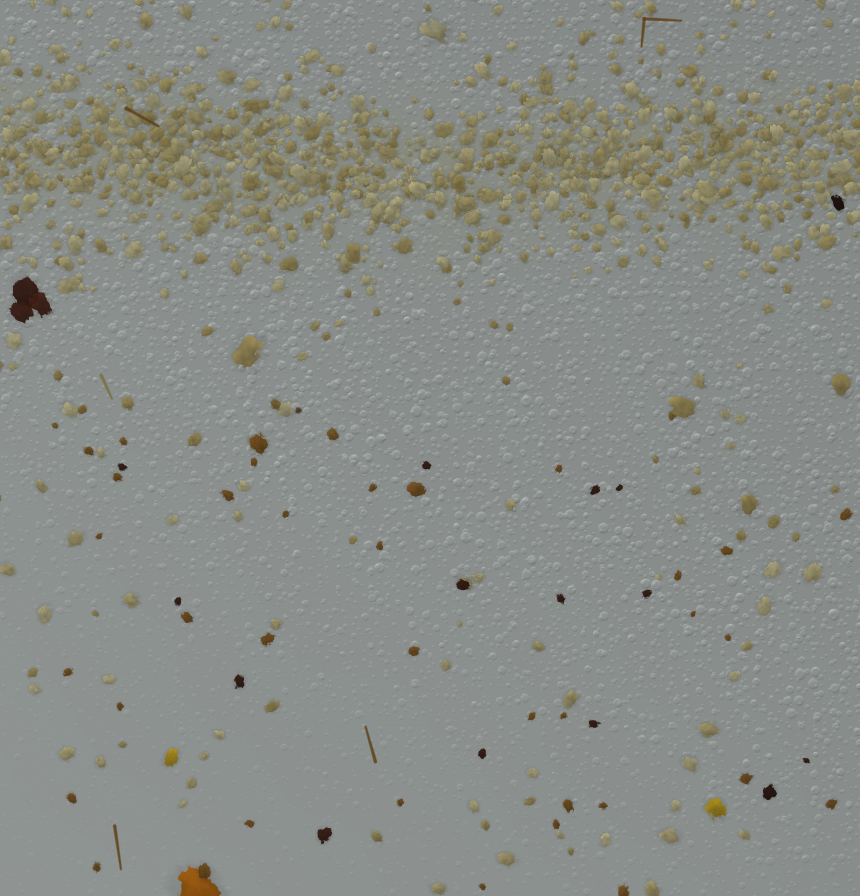
Reproduce this texture procedurally as a Shadertoy shader.

```glsl
// Beaded water on a pale grey panel, with a band of tan crumbs and scattered brown grains.
const vec3 PANEL_DARK = vec3(0.515, 0.535, 0.527);
const vec3 PANEL_LIGHT = vec3(0.565, 0.587, 0.578);
const vec3 DUST = vec3(0.53, 0.53, 0.43);
const vec3 PALE = vec3(0.57, 0.55, 0.42);
const vec3 TAN = vec3(0.48, 0.43, 0.26);
const vec3 BROWN = vec3(0.37, 0.25, 0.09);
const vec3 DARK = vec3(0.17, 0.08, 0.055);
const vec3 YELLOW = vec3(0.56, 0.46, 0.08);
const vec3 ORANGE = vec3(0.52, 0.29, 0.03);
const vec2 LIGHT_DIR = vec2(-0.35, 0.94);
const float BAND_Y = 0.832;
const float BAND_ABOVE = 0.052;
const float BAND_BELOW = 0.072;

float hash(vec2 p) {
    return fract(sin(dot(p, vec2(127.1, 311.7))) * 43758.5453);
}

vec2 hash2(vec2 p) {
    return vec2(hash(p), hash(p + 37.3));
}

float noise(vec2 p) {
    vec2 i = floor(p), f = fract(p);
    f = f * f * (3.0 - 2.0 * f);
    return mix(mix(hash(i), hash(i + vec2(1, 0)), f.x),
               mix(hash(i + vec2(0, 1)), hash(i + vec2(1, 1)), f.x), f.y);
}

float fbm(vec2 p) {
    return 0.55 * noise(p) + 0.3 * noise(p * 2.1 + 7.0) + 0.15 * noise(p * 4.3 + 19.0);
}

float edge(float d) {
    float w = 0.9 / iResolution.y;
    return 1.0 - smoothstep(-w, w, d);
}

float spot(vec2 p, vec2 centre, vec2 size) {
    vec2 q = (p - centre) / size;
    return exp(-dot(q, q));
}

// Profile of the crumb band, with a slight sag in the middle
float bandProfile(vec2 p) {
    float y = p.y - BAND_Y - 0.018 * cos(p.x * 7.0);
    return exp(-pow(abs(y) / (y > 0.0 ? BAND_ABOVE : BAND_BELOW), 2.0));
}

float bandDensity(vec2 p) {
    float strays = 0.16 * smoothstep(0.62, 0.76, p.y);
    return bandProfile(p) * (0.25 + 1.1 * fbm(p * 16.0)) + strays * noise(p * 9.0);
}

float grainDensity(vec2 p) {
    float clusters = 0.45 * spot(p, vec2(0.28, 0.44), vec2(0.11, 0.055))
                   + 0.35 * spot(p, vec2(0.11, 0.49), vec2(0.08, 0.05))
                   + 0.22 * spot(p, vec2(0.80, 0.42), vec2(0.15, 0.08))
                   + 0.12 * spot(p, vec2(0.45, 0.12), vec2(0.45, 0.09));
    return (0.07 + clusters) * (1.0 - smoothstep(0.64, 0.72, p.y));
}

// One lumpy crumb with a soft shadow and a lit upper side
void crumb(inout vec3 col, vec2 p, vec2 centre, float r, vec3 tint) {
    vec2 q = p - centre;
    if (dot(q, q) > 9.0 * r * r) return;
    float turn = 6.283 * hash(centre), c = cos(turn), s = sin(turn);
    vec2 local = mat2(c, s, -s, c) * q * vec2(0.88, 1.12);
    float lumps = fbm(local / r * 1.7 + centre * 91.0);
    float d = length(local) - r * (0.5 + 0.9 * lumps);
    col *= 1.0 - 0.1 * (1.0 - smoothstep(-0.2 * r, 0.6 * r, d));
    float shade = 0.82 + 0.35 * lumps + 0.16 * dot(q / r, LIGHT_DIR);
    col = mix(col, tint * shade, 0.93 * edge(d));
}

void crumbLayer(inout vec3 col, vec2 p, float scale, float seed, bool band) {
    vec2 cell = floor(p * scale);
    for (int j = -1; j <= 1; j++)
    for (int i = -1; i <= 1; i++) {
        vec2 id = cell + vec2(i, j);
        vec2 centre = (id + 0.1 + 0.8 * hash2(id + seed)) / scale;
        float density = band ? bandDensity(centre) : grainDensity(centre);
        if (hash(id + seed + 5.7) > density) continue;
        float pick = hash(id + seed + 11.3), size = hash(id + seed + 23.9);
        float ripe = 1.0 - smoothstep(0.48, 0.62, centre.y);
        vec3 grain = mix(TAN, mix(BROWN, DARK, step(0.88, pick)), ripe * step(0.35, pick));
        vec3 tint = band ? mix(PALE, TAN, pick * pick) : grain;
        float r = (band ? mix(0.25, 0.56, size) : mix(0.11, 0.24, size)) / scale;
        crumb(col, p, centre, r, tint);
    }
}

// Water beads: bright upper rim, darker foot
void beadLayer(inout vec3 col, vec2 p, float scale, float amount, float seed) {
    vec2 cell = floor(p * scale);
    for (int j = -1; j <= 1; j++)
    for (int i = -1; i <= 1; i++) {
        vec2 id = cell + vec2(i, j);
        vec2 q = p - (id + 0.15 + 0.7 * hash2(id + seed)) / scale;
        float h = hash(id + seed + 3.1);
        float r = (0.13 + 0.27 * h * h) * (0.55 + 0.45 * amount) / scale;
        float d = length(q) - r;
        float lit = dot(q / r, LIGHT_DIR);
        float rim = smoothstep(-0.8 * r, 0.0, d);
        float gain = step(hash(id + seed + 8.4), 0.45 + 0.5 * amount) * (0.35 + 0.65 * amount);
        col += gain * edge(d) * (0.015 + rim * (0.13 * max(lit, 0.0) - 0.10 * max(-lit, 0.0)));
    }
}

void twig(inout vec3 col, vec2 p, vec2 a, vec2 b, vec3 tint) {
    vec2 ab = b - a;
    float t = clamp(dot(p - a, ab) / dot(ab, ab), 0.0, 1.0);
    col = mix(col, tint, 0.85 * edge(length(p - a - ab * t) - 0.0019 * (1.0 - 0.4 * t)));
}

void mainImage(out vec4 fragColor, in vec2 fragCoord) {
    vec2 p = fragCoord / iResolution.y;
    // Panel light and water
    float glow = clamp(0.85 - 0.55 * p.x - 0.5 * p.y + 0.2 * fbm(p * 3.0), 0.0, 1.0);
    vec3 col = mix(PANEL_DARK, PANEL_LIGHT, glow);
    float wet = smoothstep(0.1, 0.75, p.y + 0.45 * p.x);
    beadLayer(col, p, 105.0, wet, 41.0);
    beadLayer(col, p, 62.0, wet, 2.0);
    // Crumb band and loose grains
    col = mix(col, DUST, 0.5 * bandProfile(p) * smoothstep(0.25, 0.7, fbm(p * 32.0)));
    crumbLayer(col, p, 85.0, 13.0, true);
    crumbLayer(col, p, 56.0, 71.0, true);
    crumbLayer(col, p, 34.0, 29.0, false);
    // Larger single pieces
    crumb(col, p, vec2(0.276, 0.607), 0.017, TAN * 1.1);
    crumb(col, p, vec2(0.762, 0.546), 0.012, TAN);
    crumb(col, p, vec2(0.939, 0.572), 0.011, TAN);
    crumb(col, p, vec2(0.486, 0.965), 0.014, PALE * 0.93);
    crumb(col, p, vec2(0.289, 0.505), 0.010, BROWN);
    crumb(col, p, vec2(0.465, 0.453), 0.009, BROWN);
    crumb(col, p, vec2(0.836, 0.437), 0.011, TAN);
    crumb(col, p, vec2(0.799, 0.098), 0.011, YELLOW);
    crumb(col, p, vec2(0.191, 0.154), 0.009, YELLOW);
    crumb(col, p, vec2(0.221, 0.008), 0.023, ORANGE);
    crumb(col, p, vec2(0.227, 0.028), 0.008, BROWN);
    crumb(col, p, vec2(0.029, 0.672), 0.016, DARK);
    crumb(col, p, vec2(0.046, 0.661), 0.012, DARK * 1.3);
    crumb(col, p, vec2(0.023, 0.653), 0.012, DARK * 1.2);
    crumb(col, p, vec2(0.362, 0.068), 0.008, DARK);
    crumb(col, p, vec2(0.859, 0.115), 0.008, DARK * 0.7);
    crumb(col, p, vec2(0.517, 0.348), 0.007, DARK);
    crumb(col, p, vec2(0.935, 0.773), 0.008, DARK * 0.5);
    // Dry stems
    twig(col, p, vec2(0.719, 0.979), vec2(0.716, 0.948), BROWN);
    twig(col, p, vec2(0.719, 0.979), vec2(0.760, 0.977), BROWN);
    twig(col, p, vec2(0.419, 0.150), vec2(0.408, 0.189), BROWN);
    twig(col, p, vec2(0.128, 0.078), vec2(0.135, 0.030), BROWN);
    twig(col, p, vec2(0.141, 0.879), vec2(0.177, 0.859), BROWN);
    twig(col, p, vec2(0.113, 0.581), vec2(0.125, 0.555), TAN);
    fragColor = vec4(col, 1.0);
}
```
